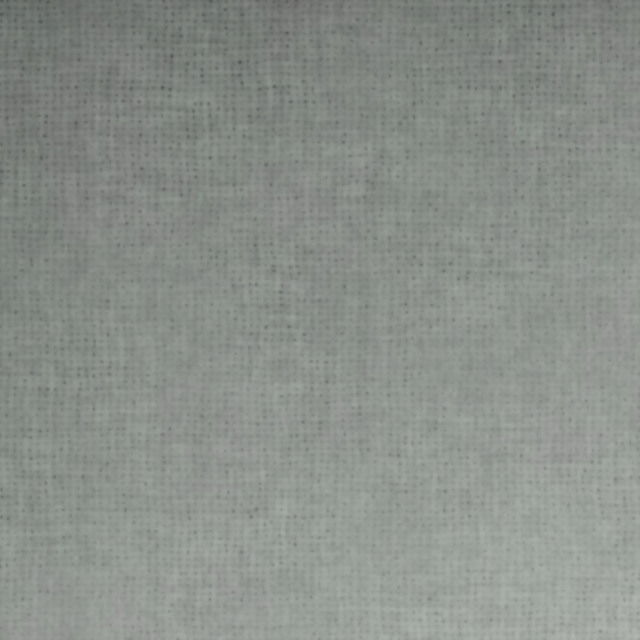
Reproduce this texture procedurally as a Shadertoy shader.

```glsl
const vec2 THREADS = vec2(82.0, 94.0);          // warp and weft counts across the canvas
const vec3 CLOTH_TINT = vec3(0.982, 1.016, 0.980);
const vec3 MOTTLE_TINT = vec3(-0.007, 0.006, -0.002);
const float BASE_LIGHT = 0.462;
const float LIGHT_RIGHT = 0.060;
const float LIGHT_DOWN = 0.130;
const float TOP_SHADE = 0.035;
const float CREASE_X = 0.142;
const float CREASE_SHADE = 0.010;
const float RIB_DEPTH = 0.010;
const float PORE_DEPTH = 0.100;
const float SLUB_DEPTH = 0.036;
const float FUZZ_DEPTH = 0.034;

vec2 hash2(vec2 p) {
    vec3 q = fract(p.xyx * vec3(0.1031, 0.1030, 0.0973));
    q += dot(q, q.yzx + 33.33);
    return fract((q.xx + q.yz) * q.zy);
}

// Smooth value noise, centred on zero
float softNoise(vec2 p) {
    vec2 id = floor(p);
    vec2 f = fract(p);
    f = f * f * (3.0 - 2.0 * f);
    float low = mix(hash2(id).x, hash2(id + vec2(1.0, 0.0)).x, f.x);
    float high = mix(hash2(id + vec2(0.0, 1.0)).x, hash2(id + 1.0).x, f.x);
    return mix(low, high, f.y) - 0.5;
}

// Layered sines make the threads drift
vec2 threadDrift(vec2 p) {
    return 0.0016 * sin(p.yx * vec2(23.0, 19.0) + 2.0 * sin(p * 9.0))
         + 0.0008 * sin(p.yx * vec2(71.0, 63.0) + p * 17.0);
}

// Cellular pores: one jittered gap per thread crossing, a few of them deep
float pores(vec2 p) {
    vec2 id = floor(p);
    vec2 f = fract(p);
    float sum = 0.0;
    for (int j = -1; j <= 1; j++) {
        for (int i = -1; i <= 1; i++) {
            vec2 cell = vec2(float(i), float(j));
            vec2 jitter = hash2(id + cell);
            vec2 size = hash2(id + cell + 57.0);
            vec2 d = f - cell - 0.5 - 0.4 * (jitter - 0.5);
            d *= mix(vec2(1.4, 0.85), vec2(1.0, 1.25), size.y);
            float depth = 0.15 + 0.25 * size.x + 0.60 * pow(size.x, 9.0);
            sum += depth * exp(-13.0 * dot(d, d));
        }
    }
    return sum;
}

void mainImage(out vec4 fragColor, in vec2 fragCoord) {
    vec2 uv = fragCoord / iResolution.xy;
    vec2 p = fragCoord / iResolution.y;
    vec2 weave = (p + threadDrift(p)) * THREADS;

    // Broad light falling toward the lower right
    float light = BASE_LIGHT + LIGHT_RIGHT * uv.x + LIGHT_DOWN * (1.0 - uv.y);
    light -= TOP_SHADE * exp(-11.0 * (1.0 - uv.y));
    light -= CREASE_SHADE * (1.0 - smoothstep(CREASE_X - 0.006, CREASE_X + 0.006, uv.x));
    light += 0.018 * softNoise(p * 5.0 + 3.0);

    // Thread ribs, gaps and uneven yarn, stronger in patches
    float wear = 0.9 + 0.7 * softNoise(p * 7.0 + 11.0) + 0.25 * (uv.y - 0.5);
    vec2 ribs = -cos(6.28318 * weave);
    float relief = RIB_DEPTH * (0.6 * ribs.x + 0.4 * ribs.y);
    relief -= PORE_DEPTH * (pores(weave + 0.5) - 0.09);
    relief += SLUB_DEPTH * softNoise(weave * vec2(0.22, 1.1));
    relief += SLUB_DEPTH * softNoise(weave * vec2(1.1, 0.25) + 41.0);

    // Fine fibre fuzz
    float fuzz = softNoise(p * 125.0 + 7.0) + 0.6 * softNoise(p * 210.0 + 19.0);
    light += wear * relief + FUZZ_DEPTH * fuzz;

    // Faint green and pink mottling
    float mottle = softNoise(p * 6.0 + 29.0) + softNoise(p * 38.0 + 5.0);
    vec3 color = light * CLOTH_TINT + MOTTLE_TINT * mottle;
    fragColor = vec4(clamp(color, 0.0, 1.0), 1.0);
}
```
